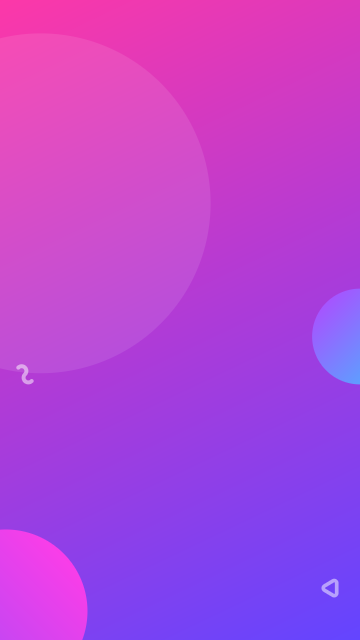
This background is drawn by a WebGL 2 fragment shader. Its source:

```glsl
#version 300 es
precision highp float;

uniform vec2 u_resolution;
out vec4 fragColor;

// Smooth coverage of a signed distance, about one pixel wide
float cover(float d) {
    float px = 100.0 / u_resolution.x;
    return clamp(0.5 - d / px, 0.0, 1.0);
}

float circle(vec2 p, vec2 center, float radius) {
    return length(p - center) - radius;
}

float segment(vec2 p, vec2 a, vec2 b) {
    vec2 ab = b - a;
    return length(p - a - ab * clamp(dot(p - a, ab) / dot(ab, ab), 0.0, 1.0));
}

// Two half circles joined at the origin, with round caps
float squiggle(vec2 p) {
    vec2 tip = vec2(-1.86, 1.86);
    vec2 q = p.x + p.y < 0.0 ? -p : p;
    float arc = abs(length(q - 0.5 * tip) - 0.5 * length(tip));
    float caps = min(length(p - tip), length(p + tip));
    return min(arc, caps) - 0.55;
}

// Outline of a rounded triangle pointing left
float triangleRing(vec2 p) {
    p.y = abs(p.y);
    vec2 a = vec2(-1.16, 0.0), b = vec2(1.16, 1.39);
    float d = min(segment(p, a, b), segment(p, vec2(b.x, 0.0), b));
    float slant = dot(p - a, vec2(a.y - b.y, b.x - a.x));
    d *= max(slant, p.x - b.x) < 0.0 ? -1.0 : 1.0;
    return abs(d - 0.7) - 0.51;
}

void main() {
    // Units: hundredths of the canvas width
    vec2 size = 100.0 * u_resolution / u_resolution.x;
    vec2 p = 100.0 * gl_FragCoord.xy / u_resolution.x;

    // Diagonal backdrop from pink to blue violet
    vec2 slope = vec2(0.43, 0.9);
    float t = dot(vec2(p.x, size.y - p.y), slope) / dot(size, slope);
    vec3 violet = vec3(0.69, 0.23, 0.84);
    vec3 color = t < 0.5
        ? mix(vec3(0.99, 0.22, 0.66), violet, 2.0 * t)
        : mix(violet, vec3(0.39, 0.27, 1.0), 2.0 * t - 1.0);

    // Large pale disc
    color = mix(color, vec3(1.0), 0.1 * cover(circle(p, vec2(11.3, 121.3), 47.2)));

    // Blue disc on the right edge
    vec2 q = (p - vec2(100.0, 84.3)) / 13.3;
    vec3 blue = mix(vec3(0.65, 0.33, 1.0), vec3(0.32, 0.67, 1.0),
                    clamp(0.5 + 0.35 * (q.x - q.y), 0.0, 1.0));
    color = mix(color, blue, cover(circle(p, vec2(100.0, 84.3), 13.3)));

    // Magenta disc in the lower left corner
    q = (p - vec2(1.6, 8.0)) / 22.7;
    vec3 magenta = mix(vec3(0.68, 0.29, 0.97), vec3(0.98, 0.24, 0.91),
                       clamp(0.5 + 0.35 * (q.x + q.y), 0.0, 1.0));
    color = mix(color, magenta, cover(circle(p, vec2(1.6, 8.0), 22.7)));

    // Translucent ornaments
    float ornament = min(squiggle(p - vec2(6.94, 73.8)),
                         triangleRing(p - vec2(91.67, 14.42)));
    color = mix(color, vec3(1.0), 0.5 * cover(ornament));

    fragColor = vec4(color, 1.0);
}
```
